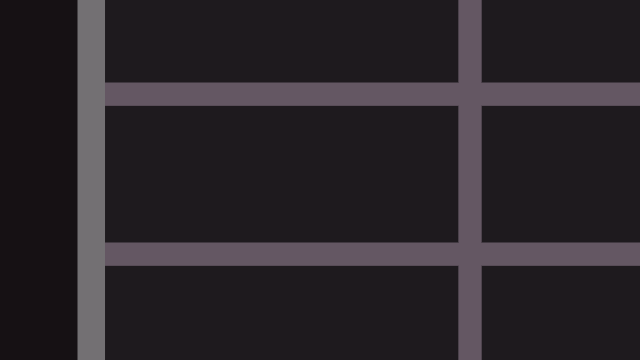
A WebGL 1 fragment shader for this pattern:

```glsl
precision highp float;

uniform vec2 u_resolution;

// Coverage of a band of the given half width, smoothed over one pixel
float band(float dist, float halfWidth, float pixel) {
    return clamp((halfWidth - abs(dist)) / pixel + 0.5, 0.0, 1.0);
}

// Signed distance to the nearest line in a row of evenly spaced ones
float repeatLine(float x, float center, float period) {
    return mod(x - center + 0.5 * period, period) - 0.5 * period;
}

void main() {
    // Canvas height is one unit
    float pixel = 1.0 / u_resolution.y;
    vec2 p = gl_FragCoord.xy * pixel;

    // Grid of wide cells
    float columns = band(repeatLine(p.x, 1.3056, 1.0463), 0.0324, pixel);
    float rows = band(repeatLine(p.y, 0.294, 0.4444), 0.0324, pixel);
    vec3 color = mix(vec3(0.118, 0.102, 0.118), vec3(0.392, 0.341, 0.388), max(columns, rows));

    // Dark side panel
    float panel = clamp((0.2535 - p.x) / pixel + 0.5, 0.0, 1.0);
    color = mix(color, vec3(0.086, 0.067, 0.08), panel);

    // Upright rail between panel and grid
    float rail = band(p.x - 0.2535, 0.0382, pixel);
    color = mix(color, vec3(0.45, 0.44, 0.45), rail);

    gl_FragColor = vec4(color, 1.0);
}
```
